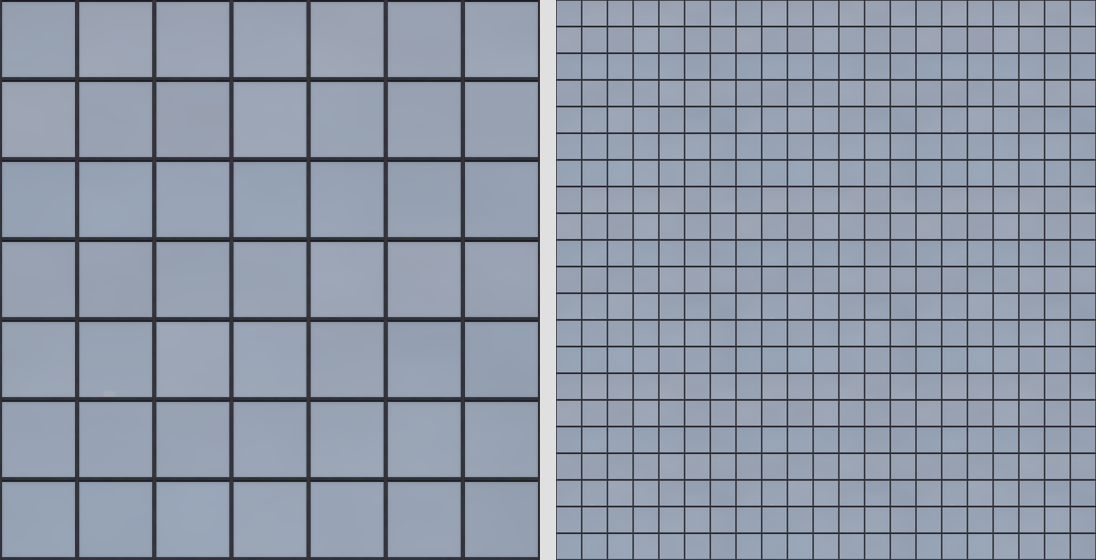
Left, the tile; right, the same tile 3 across and 3 down.
A WebGL 2 fragment shader for this texture:

```glsl
#version 300 es
precision highp float;

#define PANES 7.0
#define MULLION_HALF 0.027
#define RAIL_TOP 0.036
#define RAIL_BOTTOM -0.004
#define SHADOW_BOTTOM -0.023
#define PANE_VARIATION 0.022
#define CLOUD_AMOUNT 0.035
#define SMUDGE_CHANCE 0.04

uniform vec2 u_resolution;
out vec4 fragColor;

const vec3 GLASS = vec3(0.600, 0.641, 0.708);
const vec3 FRAME = vec3(0.192, 0.193, 0.220);
const vec3 SHADOW = vec3(0.070, 0.065, 0.082);
const vec3 SMUDGE = vec3(0.67, 0.69, 0.71);

float hash(vec2 p) {
  return fract(sin(dot(p, vec2(127.1, 311.7))) * 43758.5453);
}

// Value noise over the unit square, wrapping after a whole number of cells
float tileNoise(vec2 uv, vec2 period) {
  vec2 p = uv * period;
  vec2 i = floor(p);
  vec2 f = fract(p);
  f = f * f * (3.0 - 2.0 * f);
  vec2 a = mod(i, period);
  vec2 b = mod(i + 1.0, period);
  return mix(mix(hash(a), hash(vec2(b.x, a.y)), f.x),
             mix(hash(vec2(a.x, b.y)), hash(b), f.x), f.y);
}

float clouds(vec2 uv) {
  float sum = 0.0;
  float weight = 0.5;
  vec2 period = vec2(5.0, 9.0);
  for (int i = 0; i < 4; i++) {
    sum += weight * (tileNoise(uv, period) - 0.5);
    weight *= 0.5;
    period *= 2.0;
  }
  return sum;
}

// Smooth coverage of the interval lo..hi, with a filter one pixel wide
float band(float x, float lo, float hi, float pixel) {
  return clamp((x - lo) / pixel + 0.5, 0.0, 1.0)
       - clamp((x - hi) / pixel + 0.5, 0.0, 1.0);
}

vec3 glassColor(vec2 uv, vec2 grid, vec2 pixel) {
  vec2 pane = floor(grid);
  vec2 local = fract(grid);
  float tone = hash(pane + 3.7) - 0.5;
  float warmth = hash(pane + 19.3) - 0.5;
  float rowWarmth = hash(vec2(pane.y, 41.0)) - 0.5;

  // Each pane reflects a slightly shifted piece of sky
  vec2 shift = 0.06 * vec2(hash(pane + 7.1), hash(pane + 11.9));
  vec3 color = GLASS + PANE_VARIATION * tone + CLOUD_AMOUNT * clouds(uv + shift);
  color += vec3(0.014, 0.002, -0.004) * (warmth + rowWarmth);
  color += 0.018 * (0.5 - local.y) * hash(pane + 29.0);

  // Rare pale smudge resting on the lower rail
  float center = 0.25 + 0.5 * hash(pane + 53.0);
  float halfWidth = 0.04 + 0.08 * hash(pane + 61.0);
  float smudge = band(local.x, center - halfWidth, center + halfWidth, pixel.x + 0.02)
               * band(local.y, 0.0, 0.11, pixel.y + 0.03);
  smudge *= step(hash(pane + 71.0), SMUDGE_CHANCE);
  return mix(color, SMUDGE, 0.6 * smudge);
}

void main() {
  vec2 uv = gl_FragCoord.xy / u_resolution;
  vec2 grid = uv * PANES;
  vec2 pixel = PANES / u_resolution;
  vec2 line = mod(floor(grid + 0.5), PANES);
  vec2 offset = grid - floor(grid + 0.5);

  vec3 color = glassColor(uv, grid, pixel);

  // Faint darkening where the glass meets the frame
  vec2 gap = abs(offset) - vec2(MULLION_HALF, RAIL_TOP);
  color *= 1.0 - 0.07 * exp(-max(min(gap.x, gap.y), 0.0) * 60.0);

  // Frame metal with a slight tint per rail and fine wear
  float rowTint = hash(vec2(line.y, 83.0)) - 0.5;
  float wear = tileNoise(uv, vec2(90.0)) - 0.5;
  vec3 metal = FRAME + vec3(-0.012, 0.012, -0.016) * rowTint + 0.02 * wear;

  // Rails with a dark gap beneath
  float shadow = band(offset.y, SHADOW_BOTTOM, RAIL_BOTTOM, pixel.y);
  float rail = band(offset.y, RAIL_BOTTOM, RAIL_TOP, pixel.y);
  vec3 gapColor = mix(SHADOW, metal, 0.25 * hash(vec2(line.y, 97.0)));
  color = color * (1.0 - shadow - rail) + gapColor * shadow + metal * rail;

  // Mullions run unbroken over the rails, darker along their sides
  float mullion = band(offset.x, -MULLION_HALF, MULLION_HALF, pixel.x);
  float side = smoothstep(0.4, 1.0, abs(offset.x) / MULLION_HALF);
  color = mix(color, metal * (1.05 - 0.18 * side), mullion);

  fragColor = vec4(color, 1.0);
}
```
